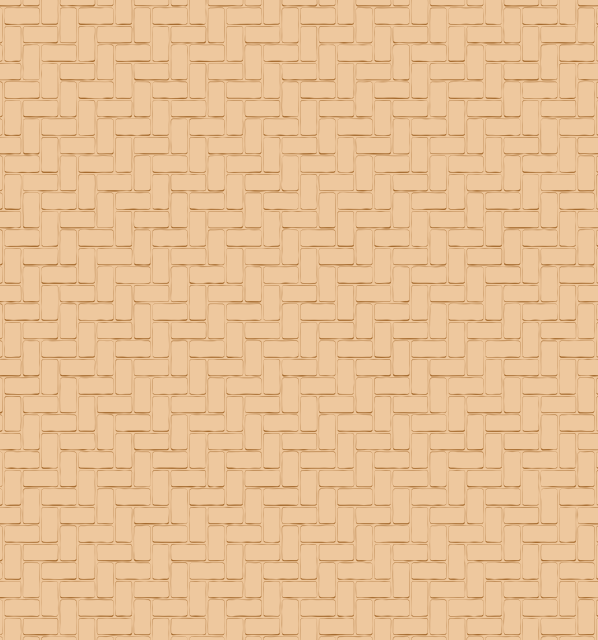
A Shadertoy shader for this pattern:

```glsl
// Herringbone paving of rounded tan bricks with broken, hand-inked brown outlines
#define CELLS_DOWN 34.6              // brick widths per canvas height
#define ORIGIN vec2(0.19, 0.37)      // offset of the grid from the top left, in cells
#define INSET 0.055                  // half of the joint between bricks
#define CORNER 0.13                  // corner radius
#define WOBBLE 0.007                 // waviness of the outlines
#define SOFTNESS 0.004               // blur of the ink, in cells
#define SIDE_WIDTH 0.0065            // half widths of the ink line
#define TOP_WIDTH 0.011
#define BOTTOM_WIDTH 0.025
#define BRICK_COLOR vec3(0.933, 0.783, 0.620)
#define JOINT_COLOR vec3(0.929, 0.776, 0.608)
#define INK_COLOR vec3(0.65, 0.42, 0.18)

float hash(vec2 p) {
    vec3 q = fract(p.xyx * 0.1031);
    q += dot(q, q.yzx + 33.33);
    return fract((q.x + q.y) * q.z);
}

float noise(vec2 p) {
    vec2 i = floor(p), f = fract(p);
    f = f * f * (3.0 - 2.0 * f);
    return mix(mix(hash(i), hash(i + vec2(1, 0)), f.x),
               mix(hash(i + vec2(0, 1)), hash(i + vec2(1, 1)), f.x), f.y);
}

// Center (xy) and half size (zw) of the brick covering a point; y points down
vec4 herringbone(vec2 p) {
    vec2 cell = floor(p);
    float k = mod(cell.x - cell.y, 4.0);
    if (k < 1.5) return vec4(cell + vec2(1.0 - k, 0.5), 1.0, 0.5);
    return vec4(cell + vec2(0.5, k - 2.0), 0.5, 1.0);
}

// Signed distance to a rounded box (x) and its outward normal (yz)
vec3 roundedBox(vec2 p, vec2 halfSize, float radius) {
    vec2 q = abs(p) - halfSize + radius;
    vec2 outer = max(q, 0.0);
    float d = length(outer) + min(max(q.x, q.y), 0.0) - radius;
    vec2 n = min(q.x, q.y) > 0.0 ? normalize(outer)
                                 : (q.x > q.y ? vec2(1, 0) : vec2(0, 1));
    return vec3(d, n * sign(p));
}

// Fraction of a filter footprint covered by a line of the given half width
float lineCoverage(float d, float halfWidth, float footprint) {
    float h = 0.5 * footprint;
    return max(min(d + h, halfWidth) - max(d - h, -halfWidth), 0.0) / footprint;
}

void mainImage(out vec4 fragColor, in vec2 fragCoord) {
    float pixel = CELLS_DOWN / iResolution.y;
    vec2 p = vec2(fragCoord.x, iResolution.y - fragCoord.y) * pixel - ORIGIN;

    // Brick shape with a slightly wavy edge
    vec4 brick = herringbone(p);
    vec2 seed = p + 17.0 * hash(brick.xy + 50.0) + 60.0;
    vec3 box = roundedBox(p - brick.xy, brick.zw - INSET, CORNER);
    float d = box.x + WOBBLE * (2.0 * noise(seed * 2.6) - 1.0);

    // Ink is heaviest under each brick and thins out in places
    float below = smoothstep(0.2, 0.9, box.z);
    float above = smoothstep(0.2, 0.9, -box.z);
    float width = SIDE_WIDTH + (BOTTOM_WIDTH - SIDE_WIDTH) * below
                             + (TOP_WIDTH - SIDE_WIDTH) * above;
    width *= mix(0.3, 1.6, noise(seed * 3.1 + 9.0));
    float ink = lineCoverage(d, width, pixel + SOFTNESS);

    float joint = clamp(d / pixel + 0.5, 0.0, 1.0);
    vec3 color = mix(BRICK_COLOR, JOINT_COLOR, joint);
    color = mix(color, INK_COLOR, ink);
    fragColor = vec4(color, 1.0);
}
```
